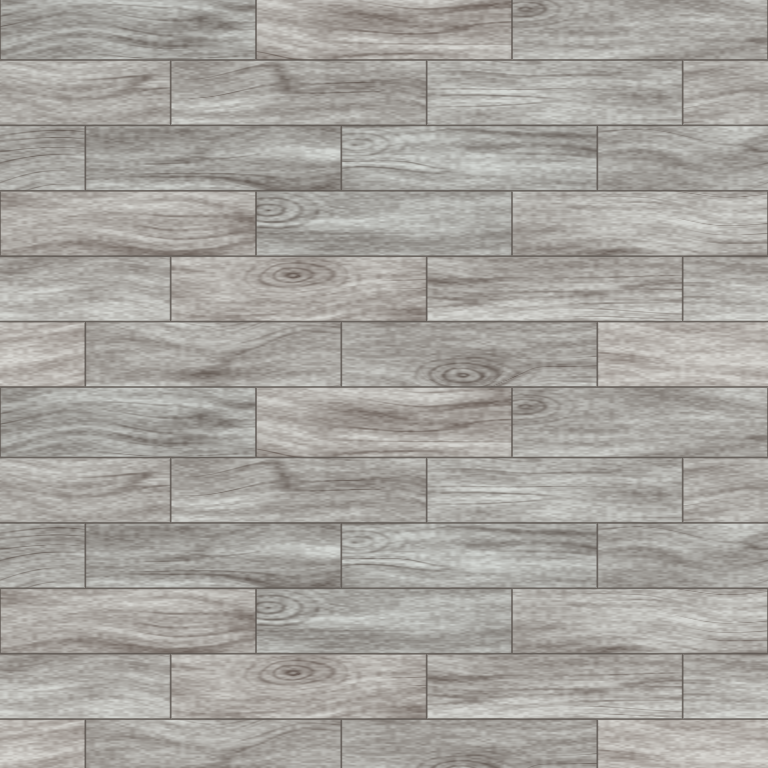
A WebGL 2 fragment shader for this texture:

```glsl
#version 300 es
precision highp float;

uniform vec2 u_resolution;
out vec4 fragColor;

// Layout, in canvas units
const float PLANKS_ACROSS = 3.0;
const float ROWS_PER_BLOCK = 6.0;
const float BLOCK_HEIGHT = 0.5176;  // the six rows repeat after this
const float TALL_ROW = 0.0918;      // first row of each block
const float BLOCK_START = -0.0137;  // measured down from the top edge
const float ROW_HEIGHT = (BLOCK_HEIGHT - TALL_ROW) / (ROWS_PER_BLOCK - 1.0);
const float JOINT_HALF_WIDTH = 0.0011;

// Colours
const vec3 DARK_WOOD = vec3(0.43, 0.41, 0.39);
const vec3 LIGHT_WOOD = vec3(0.79, 0.78, 0.76);
const vec3 JOINT_COLOR = vec3(0.36, 0.335, 0.315);
const vec3 WARM_SHIFT = vec3(0.035, -0.005, -0.015);

// Strength of each layer of the wood
const float MEAN_TONE = 0.72;
const float PLANK_VARIATION = 0.2;
const float BAND_AMOUNT = 0.8;
const float STREAK_AMOUNT = 0.7;
const float FIBER_AMOUNT = 0.36;
const float LINE_AMOUNT = 0.38;
const float RING_AMOUNT = 0.5;

float hash(vec2 p) {
    vec3 q = fract(p.xyx * vec3(0.1031, 0.1030, 0.0973));
    q += dot(q, q.yzx + 33.33);
    return fract((q.x + q.y) * q.z);
}

float noise(vec2 p) {
    vec2 cell = floor(p);
    vec2 f = fract(p);
    f = f * f * (3.0 - 2.0 * f);
    float low = mix(hash(cell), hash(cell + vec2(1.0, 0.0)), f.x);
    float high = mix(hash(cell + vec2(0.0, 1.0)), hash(cell + vec2(1.0)), f.x);
    return mix(low, high, f.y);
}

float fbm(vec2 p) {
    float sum = 0.0;
    float weight = 0.55;
    for (int i = 0; i < 3; i++) {
        sum += weight * noise(p);
        p = p * 2.03 + 17.3;
        weight *= 0.5;
    }
    return sum / 0.9625;
}

// q is the place within a plank in row heights, y pointing down
vec3 wood(vec2 q, float plank, float row) {
    vec2 id = vec2(plank, row);
    float tint = hash(id * 7.0 + 3.1);
    vec2 seed = 90.0 * vec2(hash(id + 11.7), hash(id + 47.3));

    // Grain coordinate, gently bent along the plank
    float grain = q.y + 0.4 * (noise(q * vec2(0.7, 1.1) + seed) - 0.5);

    // One knot in most rows, with the grain curling around it
    bool middleRows = row > 2.5 && row < 4.5;
    bool knotty = plank == (middleRows ? 1.0 : 2.0) && row != 1.0;
    float plankLength = 1.0 / (PLANKS_ACROSS * ROW_HEIGHT);
    vec2 knot = vec2(row < 3.5 ? 0.05 * plankLength : 0.48 * plankLength,
                     row > 4.5 ? 0.82 : 0.3);
    float radius = length((q - knot) * vec2(0.45, 1.3));
    radius += 0.08 * (noise(q * vec2(2.5, 4.0) + seed) - 0.5);
    float curl = knotty ? 1.0 - smoothstep(0.08, 0.6, radius) : 0.0;
    curl *= mix(0.55, 1.0, hash(id + 5.9));
    grain = mix(grain, radius, 0.8 * curl);

    // Broad bands, streaks and short fibres
    float band = fbm(vec2(q.x * 0.35, grain * 3.2) + seed) - 0.5;
    float streak = fbm(vec2(q.x * 0.9, grain * 12.0) + seed.yx) - 0.5;
    float fiber = noise(q * vec2(13.0, 38.0) + seed) - 0.5;

    // Thin growth lines fading in and out
    float contour = noise(vec2(q.x * 0.4, grain * 7.0) + seed + 31.0);
    float line = smoothstep(0.78, 1.0, 1.0 - abs(2.0 * contour - 1.0));
    line *= smoothstep(0.3, 0.7, noise(vec2(q.x * 0.7, grain * 2.0) + seed.yx));

    // Knot rings and core
    float ring = pow(0.5 + 0.5 * sin(radius * 58.0), 3.0);
    float core = 1.0 - smoothstep(0.02, 0.1, radius);

    float tone = MEAN_TONE + PLANK_VARIATION * (tint - 0.5);
    tone += BAND_AMOUNT * band + STREAK_AMOUNT * streak + FIBER_AMOUNT * fiber;
    tone -= LINE_AMOUNT * line + RING_AMOUNT * curl * (ring + 0.6 * core);
    tone = clamp(tone, -0.1, 1.15);

    float warmth = 0.6 * (0.6 - tone) + 0.5 * (tint - 0.5);
    return mix(DARK_WOOD, LIGHT_WOOD, tone) + WARM_SHIFT * warmth;
}

void main() {
    vec2 uv = gl_FragCoord.xy / u_resolution;

    // Row within the block, counted downwards
    float down = mod(1.0 - uv.y - BLOCK_START, BLOCK_HEIGHT);
    float below = max(down - TALL_ROW, 0.0);
    bool first = down < TALL_ROW;
    float row = first ? 0.0 : min(1.0 + floor(below / ROW_HEIGHT), ROWS_PER_BLOCK - 1.0);
    float height = first ? TALL_ROW : ROW_HEIGHT;
    float y = first ? down : below - (row - 1.0) * ROW_HEIGHT;

    // Planks step sideways by a third of their length per row
    float along = uv.x * PLANKS_ACROSS + mod(row, 3.0) / 3.0;
    float plank = mod(floor(along), PLANKS_ACROSS);
    float x = fract(along) / PLANKS_ACROSS;
    vec3 color = wood(vec2(x, y) / ROW_HEIGHT, plank, row);

    // Narrow dark joints with soft edges
    float edge = min(min(x, 1.0 / PLANKS_ACROSS - x), min(y, height - y));
    float soft = 0.75 / min(u_resolution.x, u_resolution.y);
    float joint = 1.0 - smoothstep(JOINT_HALF_WIDTH - soft, JOINT_HALF_WIDTH + soft, edge);
    color = mix(color, JOINT_COLOR, 0.85 * joint);

    fragColor = vec4(color, 1.0);
}
```
